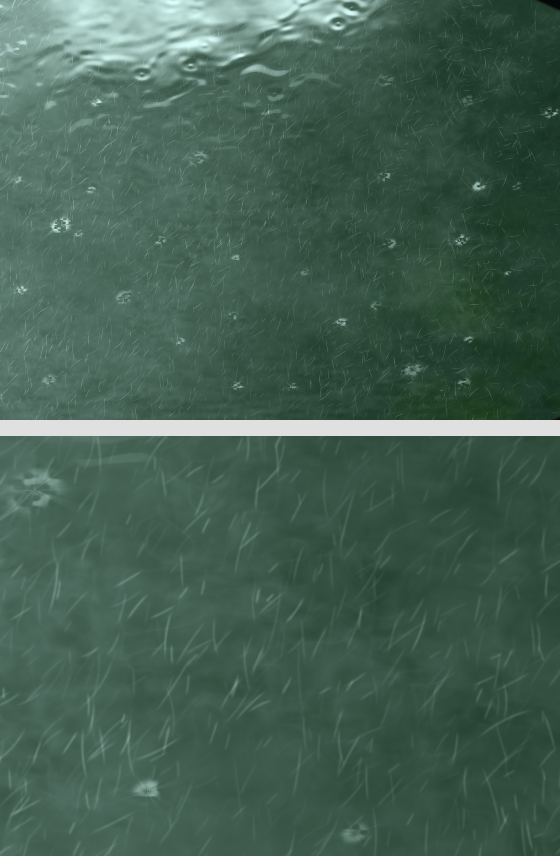
Top: the whole. Bottom: its middle third, enlarged.
Give the GLSL for this texture, as a WebGL 2 fragment shader.

```glsl
#version 300 es
precision highp float;
// Rain on dark green water: a bright sky reflection broken up by ripples,
// fine slanted rain streaks and small splashes, over a soft mottled gradient.
// One light value is summed from all parts and mapped to a green-teal ramp.
uniform vec2 u_resolution;
out vec4 fragColor;

float hash(vec2 p) {
  return fract(sin(dot(p, vec2(127.1, 311.7))) * 43758.5);
}

vec2 hash2(vec2 p) {
  return vec2(hash(p), hash(p + 57.3));
}

float noise(vec2 p) {
  vec2 i = floor(p), f = fract(p);
  f = f * f * (3.0 - 2.0 * f);
  return mix(mix(hash(i), hash(i + vec2(1, 0)), f.x),
             mix(hash(i + vec2(0, 1)), hash(i + vec2(1, 1)), f.x), f.y);
}

float fbm(vec2 p) {
  float sum = 0.0, amp = 0.5;
  for (int i = 0; i < 4; i++) {
    sum += amp * noise(p);
    p = mat2(1.6, 1.2, -1.2, 1.6) * p + 7.1;
    amp *= 0.5;
  }
  return sum / 0.9375;
}

// Water surface: warped, tilted swell plus rings spreading from scattered drops
float waveHeight(vec2 p) {
  vec2 q = vec2(p.x, p.y - 0.15 * p.x);
  q += 0.04 * vec2(noise(q * 15.0), noise(q * 15.0 + 31.0));
  float h = noise(q * vec2(14, 30)) + 0.6 * noise(q * vec2(34, 62) + 4.0);
  vec2 cell = floor(p * 11.0);
  for (int j = -1; j <= 1; j++)
    for (int i = -1; i <= 1; i++) {
      vec2 c = cell + vec2(i, j);
      float d = length((p * 11.0 - c - hash2(c + 3.0)) * vec2(1, 1.5));
      h += 0.3 * hash(c + 21.0) * sin(d * 17.0) * exp(-d * d * 8.0);
    }
  return h;
}

// Sky light with a slanting lower edge, before the ripples bend it
float skyLight(vec2 p) {
  float edge = 0.835 + 0.24 * max(p.x - 0.36, 0.0);
  return smoothstep(edge - 0.05, edge + 0.10, p.y)
       * smoothstep(0.02, 0.22, p.x) * smoothstep(1.02, 0.8, p.x);
}

// Thin, slightly bent strokes, one per cell, a few of them clear
float streaks(vec2 p, float cells, float seed) {
  vec2 g = p * cells, cell = floor(g);
  float sum = 0.0, spread = mix(1.3, 2.6, smoothstep(0.7, 1.2, p.x));
  for (int j = -1; j <= 1; j++)
    for (int i = -1; i <= 1; i++) {
      vec2 c = cell + vec2(i, j), r = hash2(c + seed);
      float angle = 1.1 + (hash(c + seed + 11.0) - 0.5) * spread;
      vec2 dir = vec2(cos(angle), sin(angle)), d = g - c - r;
      float along = dot(d, dir);
      float across = dot(d, vec2(-dir.y, dir.x)) + (r.x - 0.5) * 0.5 * along * along;
      float size = mix(0.2, 0.8, r.y), width = 0.0011 * cells;
      float strength = hash(c + seed + 29.0);
      sum += strength * strength * strength * exp(-across * across / (width * width))
           * smoothstep(size, size * 0.4, abs(along));
    }
  return sum;
}

// Broken rings with a spray of faint spikes
float splashes(vec2 p) {
  vec2 cell = floor(p * 6.0);
  float sum = 0.0;
  for (int j = -1; j <= 1; j++)
    for (int i = -1; i <= 1; i++) {
      vec2 c = cell + vec2(i, j), r = hash2(c + 71.0);
      float size = mix(0.011, 0.028, r.x * r.y);
      vec2 d = (p - (c + 0.1 + 0.8 * r) / 6.0) * vec2(1, 1.35);
      d.y -= 0.25 * d.x;
      float len = length(d) + 1e-5, ring = (len / size - 0.55) / 0.4;
      float spikes = smoothstep(0.5, 0.9, noise(d / len * 5.0 + c * 13.0));
      float body = exp(-ring * ring) * smoothstep(0.25, 0.75, noise(p * vec2(150, 230)));
      float spray = 0.5 * spikes * exp(-len / size * 1.2);
      sum += step(0.42, hash(c + 5.0)) * mix(0.35, 1.0, hash(c + 9.0)) * (body + spray);
    }
  return sum;
}

void main() {
  vec2 p = gl_FragCoord.xy / u_resolution.y;
  float right = smoothstep(0.75, 1.2, p.x);

  // Broad gradient, mottled shade and flat bands near the bottom
  float light = 0.30 - 0.27 * p.x + 0.16 * smoothstep(0.65, 1.0, p.y) * (1.0 - right);
  light += 0.10 * smoothstep(0.3, 0.0, p.x) * smoothstep(0.6, 0.95, p.y);
  light += (fbm(p * vec2(4, 6)) - 0.5) * 0.14;
  light += (fbm(p * vec2(16, 24) + 9.0) - 0.5) * mix(0.09, 0.2, right);
  light += (noise(p * vec2(20, 95)) - 0.5) * 0.08 * smoothstep(0.25, 0.0, p.y);
  light -= 0.05 * smoothstep(0.35, 0.1, p.y) * smoothstep(0.2, 0.6, p.x);

  // Fine crumpled surface, stronger in some patches
  float patchy = smoothstep(0.3, 0.7, fbm(p * 8.0 + 17.0));
  vec2 bent = p + 0.02 * vec2(noise(p * 28.0), noise(p * 28.0 + 5.0));
  float fold = 1.0 - abs(2.0 * noise(bent * vec2(42, 60)) - 1.0);
  light += (fbm(bent * vec2(60, 80)) - 0.5) * mix(0.07, 0.13, patchy);
  light += (pow(fold, 5.0) - 0.25) * 0.035 * patchy;

  // Ripples bend the sky light and leave crests below it
  float slope = (waveHeight(p + vec2(0, 0.003)) - waveHeight(p - vec2(0, 0.003))) * 3.2;
  float sky = skyLight(p + vec2(0, 0.07 * slope));
  float reach = smoothstep(0.4, 0.92, p.y) * smoothstep(1.1, 0.6, p.x);
  float crest = smoothstep(0.3, 0.9, slope) - 0.3 * smoothstep(0.0, -0.8, slope);
  light += reach * reach * 0.36 * crest * (1.0 - sky);
  float cloud = 0.62 + 0.8 * (fbm(p * vec2(10, 15) + 2.0) - 0.22) + 0.14 * slope;
  light = mix(light, cloud, sky * 0.92);

  // Rain and splashes
  float rain = 0.0;
  for (int k = 0; k < 6; k++)
    rain += streaks(p, 23.0 + 4.0 * float(k), 1.0 + 43.0 * float(k));
  light += rain * mix(0.11, 0.2, patchy) * (1.0 - 0.85 * sky);
  light += splashes(p) * 0.65 * (1.0 - sky) * smoothstep(0.9, 0.72, p.y);

  // Colour ramp with a leafy tint at the lower right
  light = max(light, 0.5 * light - 0.01);
  vec3 color = mix(vec3(0.15, 0.26, 0.20), vec3(0.81, 0.95, 0.93), min(light, 1.1));
  float leaf = right * smoothstep(0.65, 0.15, p.y) * smoothstep(0.3, 0.7, fbm(p * 7.0 + 3.0));
  color += leaf * vec3(0.0, 0.015, -0.04);

  // Dark rounded corners on the right
  vec2 corner = vec2(u_resolution.x / u_resolution.y - p.x, min(1.0 - p.y, p.y + 0.018));
  float shade = smoothstep(0.028, 0.018, dot(corner, vec2(0.41, 0.91)));
  fragColor = vec4(mix(color, vec3(0.02, 0.03, 0.03), shade), 1.0);
}
```
